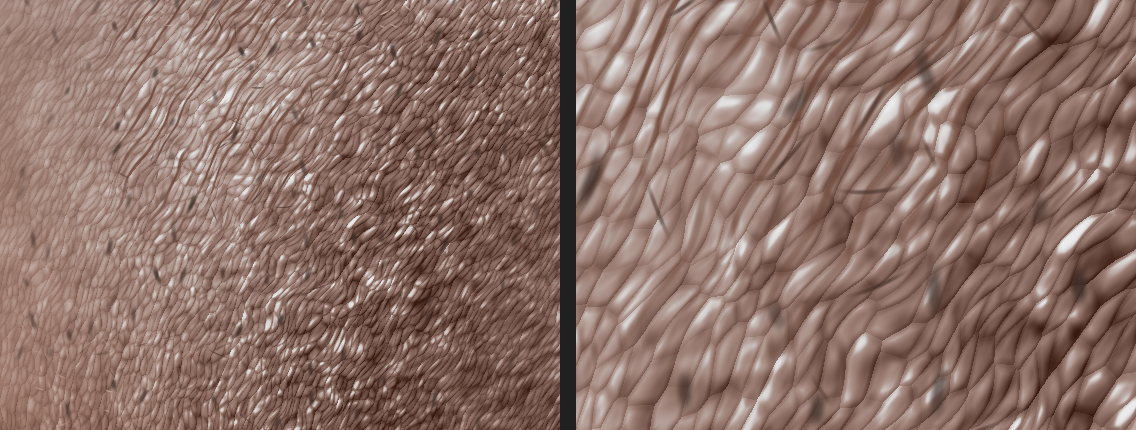
Left, the full canvas; right, a detail of the centre.
A Shadertoy shader for this texture:

```glsl
vec2 hash2(vec2 p) {
    vec3 q = fract(vec3(p.xyx) * vec3(0.1031, 0.1030, 0.0973));
    q += dot(q, q.yzx + 33.33);
    return fract((q.xx + q.yz) * q.zy);
}

float noise(vec2 p) {
    vec2 i = floor(p), f = fract(p);
    f = f * f * (3.0 - 2.0 * f);
    float low = mix(hash2(i).x, hash2(i + vec2(1, 0)).x, f.x);
    float high = mix(hash2(i + vec2(0, 1)).x, hash2(i + vec2(1, 1)).x, f.x);
    return mix(low, high, f.y);
}

// Bends the plane so that the skin grain runs along the second axis
vec2 grainSpace(vec2 p) {
    float leftLean = 0.10 * p.y + 0.24 * p.y * p.y;
    float lean = mix(leftLean, 0.58 * p.y, smoothstep(0.0, 1.3, p.x));
    vec2 wobble = vec2(noise(p * 17.0), noise(p * 17.0 + 40.0)) - 0.5;
    return vec2(p.x - lean, p.y) + wobble * vec2(0.018, 0.03);
}

// Cellular pads: x = distance to the crease, y = side facing the light
vec2 skinPads(vec2 p) {
    vec2 cell = floor(p), f = fract(p), toNearest = vec2(0);
    float first = 8.0, second = 8.0;
    for (int j = -1; j <= 1; j++)
    for (int i = -1; i <= 1; i++) {
        vec2 o = vec2(i, j);
        vec2 r = o + 0.1 + 0.8 * hash2(cell + o) - f;
        float d = length(r);
        if (d < first) { second = first; first = d; toNearest = r; }
        else second = min(second, d);
    }
    return vec2(second - first, toNearest.x - 0.4 * toNearest.y);
}

// Short scattered strokes, one per kept grid cell
float strokes(vec2 p, float cells, float keep, float halfLength, float width, float spread) {
    vec2 cell = floor(p * cells);
    float cover = 0.0;
    for (int j = -1; j <= 1; j++)
    for (int i = -1; i <= 1; i++) {
        vec2 id = cell + vec2(i, j);
        vec2 place = hash2(id + 71.0), kind = hash2(id + 193.0);
        float angle = 1.45 + (kind.x - 0.5) * spread;
        vec2 dir = vec2(cos(angle), sin(angle));
        vec2 r = p - (id + 0.1 + 0.8 * place) / cells;
        float along = dot(r, dir);
        float across = dot(r, vec2(-dir.y, dir.x)) + 9.0 * (kind.x - 0.5) * along * along;
        float reach = halfLength * (0.6 + 0.7 * kind.y);
        float taper = 1.0 - smoothstep(0.2, 1.0, abs(along) / reach);
        float body = 1.0 - smoothstep(0.15, 1.0, abs(across) / width);
        cover = max(cover, taper * body * step(fract(kind.y * 7.3), keep) * (0.5 + 0.5 * place.x));
    }
    return cover;
}

void mainImage(out vec4 fragColor, in vec2 fragCoord) {
    vec2 p = fragCoord / iResolution.y;
    vec2 g = grainSpace(p);

    // Broad light: pale upper left, shaded right side and lower edge
    float shade = smoothstep(0.32, 0.82, p.x - 0.35 * p.y + 0.06 * noise(p * 6.0));
    float glow = exp(-9.0 * dot(p - vec2(0.46, 0.80), p - vec2(0.46, 0.80)));
    float tone = 0.63 - 0.14 * shade + 0.05 * glow;
    tone -= 0.05 * (1.0 - smoothstep(0.0, 0.4, p.y));
    tone += 0.10 * shade * smoothstep(0.85, 1.0, p.y);
    tone += 0.07 * (noise(p * 9.0) - 0.5);

    // Focus falls off at the left edge and in the lower right corner
    float focus = smoothstep(-0.15, 0.42, p.x - 0.15 * p.y);
    focus *= 1.0 - 0.5 * smoothstep(1.25, 1.7, p.x + 0.6 * (1.0 - p.y));

    // Fine relief: pads, fibres and oblique cross folds
    vec2 pads = skinPads(g * vec2(78.0, 30.0));
    float pad = smoothstep(0.0, mix(0.8, 0.45, focus), pads.x) - 0.6;
    float fibre = noise(g * vec2(105.0, 24.0)) - 0.5;
    float grain = noise(g * vec2(210.0, 85.0) + 9.0) - 0.5;
    vec2 foldSpace = vec2(dot(p, vec2(0.85, 0.53)), dot(p, vec2(-0.53, 0.85)));
    float fold = noise(foldSpace * vec2(28.0, 90.0) + 0.8 * noise(p * 25.0)) - 0.5;
    float foldArea = smoothstep(0.25, 0.7, p.x) * (1.0 - smoothstep(0.45, 0.8, p.y));
    float relief = 0.6 * pad + 0.75 * pads.y + 0.9 * fibre + 0.6 * grain * focus;
    relief += fold * (0.3 + 0.9 * foldArea);
    tone += relief * mix(0.09, 0.21, focus) * (0.8 + 0.25 * shade);

    // Wet-looking glints on the shaded bumps
    tone += 0.16 * focus * smoothstep(0.45, 0.95, relief) * (0.4 + 0.6 * shade);

    // Skin colour: red brown in the dark, greyer towards the highlights
    tone = clamp(tone, 0.22, 0.92);
    vec3 color = tone - vec3(0.0, 0.12, 0.16) * (1.0 - smoothstep(0.58, 0.92, tone));
    color += vec3(0.02, 0.0, -0.015) * (1.0 - smoothstep(0.0, 0.8, p.x + p.y * 0.6));

    // Long reddish creases across the upper middle
    float track = g.x * 38.0 + 0.5 * noise(g * vec2(9.0, 6.0));
    float row = floor(track);
    float crease = 1.0 - smoothstep(0.03, 0.15, abs(fract(track) - 0.5));
    crease *= smoothstep(0.25, 0.6, noise(vec2(row * 3.7, p.y * 7.0)));
    crease *= smoothstep(0.12, 0.35, p.x) * (1.0 - smoothstep(0.65, 0.88, p.x));
    crease *= smoothstep(0.3, 0.65, p.y);
    color = mix(color, vec3(0.40, 0.24, 0.18), 0.75 * crease);

    // Dark follicles with stray hairs
    float follicle = strokes(p, 10.5, 0.62, 0.024, 0.0085, 1.2);
    float hair = strokes(p + 3.7, 13.0, 0.4, 0.026, 0.0026, 3.0);
    color = mix(color, vec3(0.24, 0.18, 0.16), 0.85 * follicle * (0.5 + 0.5 * focus));
    color = mix(color, vec3(0.27, 0.19, 0.16), 0.7 * hair * focus);

    // Pale dry flecks near the top and the lower left
    float fleck = strokes(p + 8.3, 30.0, 0.4, 0.013, 0.0026, 6.0);
    float flecked = smoothstep(0.74, 1.0, p.y) * smoothstep(0.2, 0.5, p.x);
    flecked += 0.7 * (1.0 - smoothstep(0.05, 0.25, length(p - vec2(0.2, 0.08))));
    color = mix(color, vec3(0.87, 0.82, 0.75), 0.75 * fleck * min(flecked, 1.0));

    fragColor = vec4(clamp(color, 0.0, 1.0), 1.0);
}
```
